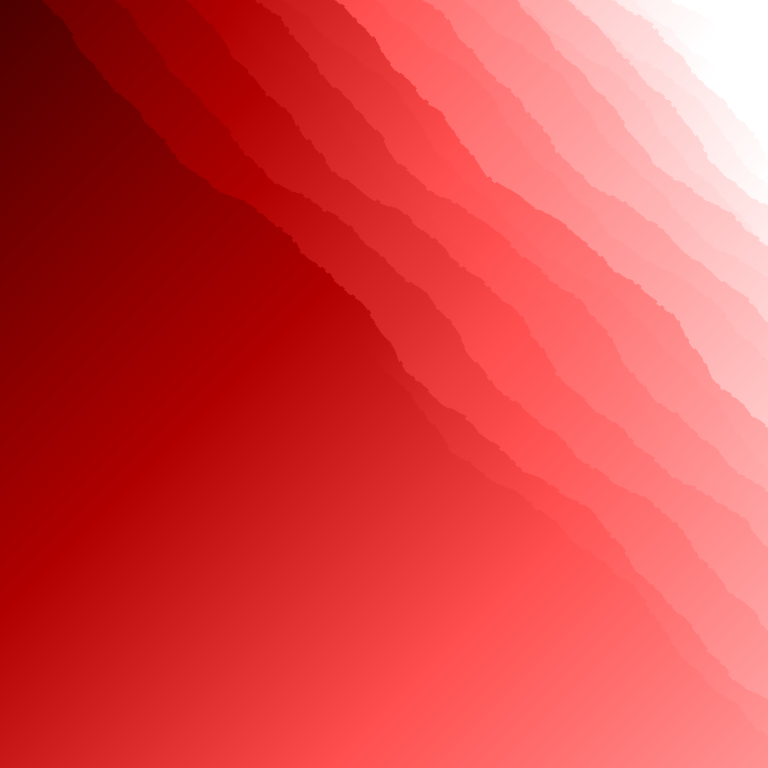
A WebGL 2 fragment shader for this background:

```glsl
#version 300 es
precision highp float;
// Red diagonal ridges: a dark-to-light ramp runs from the upper left to the
// lower right, and each ragged edge crossed towards the upper right lifts
// the ramp position, so the layers climb to white in that corner.

#define RIDGES 11
#define FIRST_RIDGE 0.03
#define SPACING 0.091
#define DRIFT 0.035
#define WAVE 0.017
#define ROUGHNESS 0.005
#define STAIRS 120.0
#define FAINT_LIFT 0.055

uniform vec2 u_resolution;
out vec4 outColor;

const vec3 BLACK = vec3(0.0);
const vec3 BLOOD = vec3(0.69, 0.0, 0.0);
const vec3 CORAL = vec3(1.0, 0.31, 0.31);
const vec3 WHITE = vec3(1.0);

float hash(vec2 p) {
  return fract(sin(dot(p, vec2(127.1, 311.7))) * 4375.85);
}

// Four-stop colour ramp along the lifted diagonal
vec3 ramp(float t) {
  vec3 c = mix(BLACK, BLOOD, clamp((t + 0.6) / 1.4, 0.0, 1.0));
  c = mix(c, CORAL, clamp((t - 0.8) / 0.63, 0.0, 1.0));
  return mix(c, WHITE, clamp((t - 1.43) / 1.5, 0.0, 1.0));
}

// Ragged outline: slow waves, fine ripples and small stair steps
float outline(float along, float id) {
  float wave = sin(9.0 * along - id + 1.03);
  wave += 0.35 * sin(23.0 * along + id * 4.0);
  wave += 0.14 * sin(67.0 * along + id * 2.3);
  float stair = hash(vec2(floor(along * STAIRS), id)) - 0.5;
  return WAVE * wave + ROUGHNESS * stair + DRIFT * along;
}

// Ridge positions, with a wider gap past the strongest one
float ridgeBase(float id) {
  float gap = (id - 6.0) / 1.4;
  return FIRST_RIDGE + SPACING * id + 0.05 * exp(-gap * gap);
}

// Height of the colour jump at each main ridge
float ridgeLift(float id, float along) {
  if (id < 0.5) return mix(0.22, 0.13, smoothstep(0.8, 1.2, along));
  if (id < 3.5) return 0.13;
  return id < 4.5 ? 0.3 : 0.19;
}

void main() {
  vec2 uv = gl_FragCoord.xy / u_resolution;
  float along = uv.x + 1.0 - uv.y;
  float across = uv.x + uv.y - 1.0;
  float soft = 1.2 / min(u_resolution.x, u_resolution.y);

  float t = along;
  for (int i = 0; i < RIDGES; i++) {
    float id = float(i);
    float base = ridgeBase(id);

    // Main ridge
    float edge = across - base - outline(along, id);
    t += ridgeLift(id, along) * smoothstep(-soft, soft, edge);

    // Fainter ridge just below it, strongest towards the bright corner
    float faint = across - base + 0.045 - outline(along, id + 0.6);
    float show = i == 0 ? smoothstep(0.9, 1.1, along) : smoothstep(2.0, 6.0, id);
    t += FAINT_LIFT * show * smoothstep(-soft, soft, faint);
  }

  outColor = vec4(ramp(t), 1.0);
}
```
